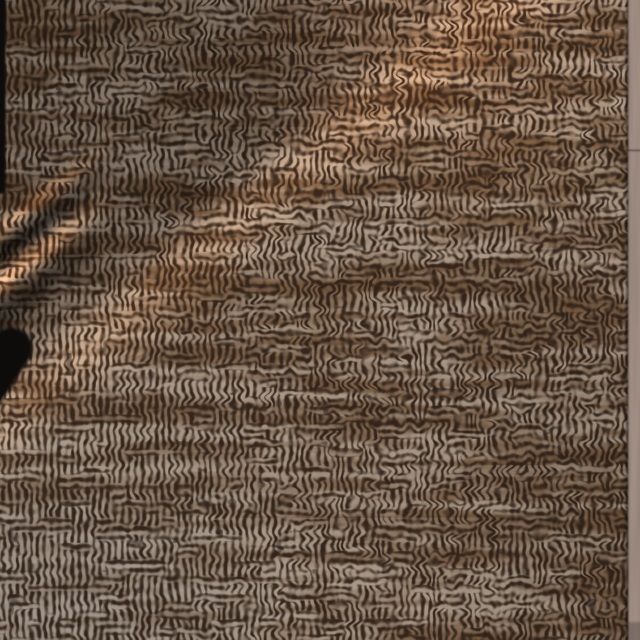
A Shadertoy shader for this texture:

```glsl
// A looped wool rug with ribs, broken rows and brown weft streaks, crossed by
// slanting light, with a wooden floor strip at right and dark furniture at left.
// Warped cosine ribs and rows form the loops; stretched noise colours the yarn.

float hash(vec2 p) {
    return fract(sin(dot(p, vec2(127.1, 311.7))) * 43758.5453);
}

float noise(vec2 p) {
    vec2 cell = floor(p), f = fract(p);
    f = f * f * (3.0 - 2.0 * f);
    return mix(mix(hash(cell), hash(cell + vec2(1, 0)), f.x),
               mix(hash(cell + vec2(0, 1)), hash(cell + vec2(1, 1)), f.x), f.y);
}

float fbm(vec2 p) {
    float sum = 0.0, amp = 0.53;
    for (int i = 0; i < 4; i++) {
        sum += amp * noise(p);
        p = p * 2.03 + 17.3;
        amp *= 0.5;
    }
    return sum;
}

// Loop height: vertical ribs that break up into short rows and squiggles
float loops(vec2 uv) {
    float loose = mix(0.5, 1.0, smoothstep(0.15, 0.7, uv.x + 0.3 * uv.y));
    vec2 warp = vec2(noise(uv * vec2(48, 95)), noise(uv * vec2(75, 45) + 31.0)) - 0.5;
    vec2 q = uv + warp * loose * vec2(0.014, 0.012);
    float rib = 0.5 + 0.5 * cos(6.2832 * 92.0 * q.x);
    float row = 0.5 + 0.5 * cos(6.2832 * 78.0 * q.y);
    float crossing = noise(uv * vec2(38, 75) + 9.0) + 0.2 * (loose - 0.75);
    float weave = mix(rib, row, 0.85 * smoothstep(0.45, 0.75, crossing));
    float grain = noise(uv * vec2(150, 120) + 5.0);
    return 0.58 * weave + 0.42 * grain;
}

vec3 rug(vec2 uv) {
    // Long weft streaks shift the yarn between brown and pale grey
    float streak = 0.6 * fbm(vec2(uv.x * 3.0, uv.y * 38.0))
                 + 0.4 * noise(vec2(uv.x * 9.0, uv.y * 105.0) + 40.0);
    float patches = fbm(uv * vec2(16, 32) + 70.0);
    float cool = smoothstep(0.55, 0.0, uv.y) * smoothstep(0.8, 0.0, uv.x);
    float pale = smoothstep(0.32, 0.66, 0.65 * streak + 0.35 * patches + 0.07 * cool);
    vec3 yarn = mix(vec3(0.46, 0.35, 0.25), vec3(0.67, 0.60, 0.53), pale);
    yarn = mix(yarn, vec3(0.60, 0.58, 0.56), 0.6 * cool);

    float height = loops(uv) + 0.28 * (streak - 0.5);
    vec3 col = mix(vec3(0.20, 0.145, 0.105), yarn, smoothstep(0.08, 0.84, height));

    // Occasional pale weft threads and dark flecks
    float thread = smoothstep(0.83, 0.95, noise(vec2(uv.x * 2.5, uv.y * 85.0) + 12.0));
    col = mix(col, vec3(0.62, 0.55, 0.48), 0.45 * thread * smoothstep(0.1, 0.6, height));
    float fleck = smoothstep(0.88, 0.97, noise(uv * vec2(55, 65) + 90.0));
    return mix(col, vec3(0.17, 0.14, 0.13), 0.5 * fleck);
}

// Soft band around a line, given the signed offset from it
float band(float offset, float width) {
    return exp(-offset * offset / (width * width));
}

vec3 light(vec2 uv) {
    float edge = uv.y - 0.39 - 0.83 * uv.x;
    float shade = smoothstep(-0.02, 0.05, edge) * smoothstep(0.85, 0.35, uv.x);
    vec3 gain = vec3(1.0 - 0.22 * shade);
    gain += vec3(0.20, 0.14, 0.08) * band(edge + 0.05, 0.065);
    gain += vec3(0.15, 0.08, 0.02) * smoothstep(0.4, 0.0, distance(uv, vec2(0.72, 0.95)));
    gain *= 1.0 - 0.10 * smoothstep(0.5, 1.0, uv.x) * smoothstep(0.7, 0.3, uv.y);

    // Narrow sun streaks and shadows beside the furniture
    float near = smoothstep(0.20, 0.04, uv.x);
    float slant = uv.y - 0.76 * uv.x;
    gain += vec3(0.75, 0.58, 0.42) * near * band(slant - 0.558, 0.020);
    gain += vec3(0.45, 0.33, 0.22) * near * band(slant - 0.642, 0.016);
    gain *= 1.0 - 0.60 * near * band(slant - 0.600, 0.018);
    gain *= 1.0 - 0.45 * near * band(slant - 0.505, 0.028);
    return gain;
}

float capsule(vec2 p, vec2 a, vec2 b, float radius) {
    vec2 ab = b - a;
    float t = clamp(dot(p - a, ab) / dot(ab, ab), 0.0, 1.0);
    return length(p - a - ab * t) - radius;
}

vec3 floorStrip(vec2 uv) {
    float woodGrain = fbm(uv * vec2(130, 7));
    vec3 wood = vec3(0.61, 0.54, 0.50) * (0.92 + 0.16 * woodGrain);
    wood *= 1.0 - 0.3 * band(uv.y - 0.765, 0.002);
    return wood * mix(0.78, 1.0, smoothstep(0.024, 0.032, uv.y));
}

void mainImage(out vec4 fragColor, in vec2 fragCoord) {
    vec2 uv = fragCoord / iResolution.xy;
    float soft = 1.5 / iResolution.y;
    vec3 col = rug(uv) * light(uv);

    // Floor with a dark gap along the rug's edge
    col = mix(col, floorStrip(uv), smoothstep(-soft, soft, uv.x - 0.981));
    col *= 1.0 - 0.35 * band(uv.x - 0.980, 0.003);

    // Furniture foot and upright
    vec3 black = vec3(0.055, 0.048, 0.045);
    float foot = capsule(uv, vec2(0.018, 0.456), vec2(-0.035, 0.375), 0.031);
    col = mix(col, black, smoothstep(0.004 + soft, -0.004, foot));
    float upright = max(uv.x - 0.007, 0.70 - uv.y);
    col = mix(col, black, smoothstep(0.003 + soft, -0.002, upright));

    fragColor = vec4(clamp(col, 0.0, 1.0), 1.0);
}
```
